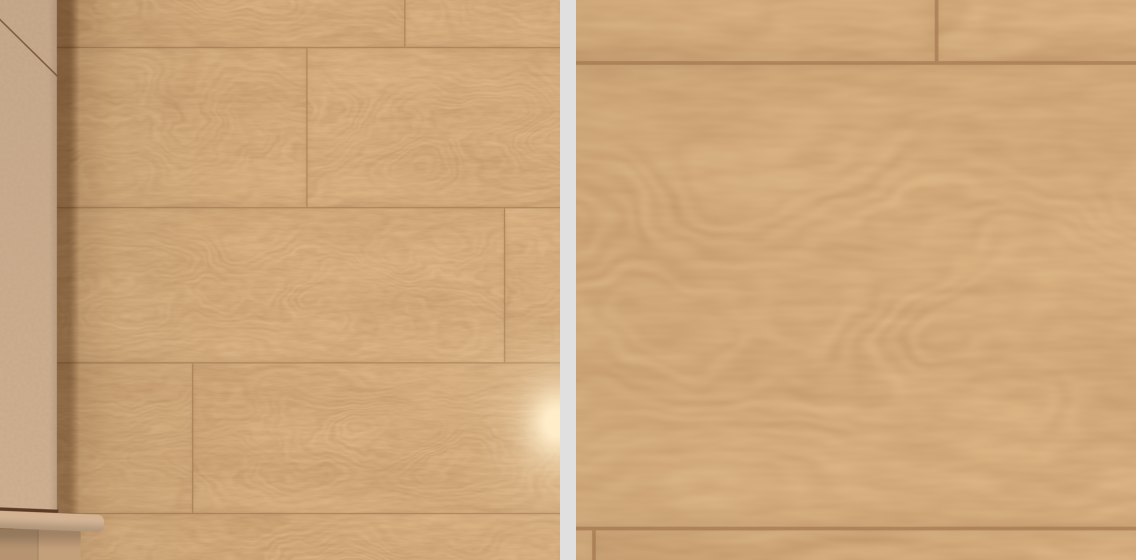
Left: the whole. Right: its middle third, enlarged.
A Shadertoy shader for this texture:

```glsl
// Pale oak plank floor with staggered joints, beside a beige cabinet and a warm light spot.

const vec3 OAK_LIGHT = vec3(0.865, 0.712, 0.525);
const vec3 OAK_DARK  = vec3(0.745, 0.575, 0.395);
const vec3 SEAM      = vec3(0.66, 0.48, 0.32);
const vec3 SHADOW    = vec3(0.65, 0.58, 0.51);
const vec3 GLOW      = vec3(1.0, 0.93, 0.79);
const vec3 CABINET   = vec3(0.79, 0.67, 0.55);
const vec3 GAP       = vec3(0.36, 0.23, 0.14);
const float PLANK_LENGTH = 1.25;

float hash(vec2 p) {
    vec3 q = fract(vec3(p.xyx) * 0.1031);
    q += dot(q, q.yzx + 33.33);
    return fract((q.x + q.y) * q.z);
}

float cornerSlope(vec2 cell, vec2 offset) {
    float angle = 6.2832 * hash(cell);
    return dot(vec2(cos(angle), sin(angle)), offset);
}

// Gradient noise, roughly -0.7 to 0.7
float gradientNoise(vec2 p) {
    vec2 i = floor(p), f = fract(p);
    vec2 u = f * f * f * (f * (f * 6.0 - 15.0) + 10.0);
    vec2 e = vec2(0.0, 1.0);
    return mix(mix(cornerSlope(i, f), cornerSlope(i + e.yx, f - e.yx), u.x),
               mix(cornerSlope(i + e, f - e), cornerSlope(i + e.yy, f - e.yy), u.x), u.y);
}

// Coverage of a shape from its signed distance
float fill(float d, float px) {
    return smoothstep(px, -px, d);
}

float line(float d, float halfWidth, float px) {
    return fill(abs(d) - halfWidth, px);
}

float roundBox(vec2 p, vec2 halfSize, float radius) {
    vec2 q = abs(p) - halfSize + radius;
    return length(max(q, 0.0)) + min(max(q.x, q.y), 0.0) - radius;
}

// Darkness of the wood; p.x runs along the plank, p.y across it from 0 to 1
float woodGrain(vec2 p, vec2 seed) {
    float middle = 1.0 - pow(2.0 * p.y - 1.0, 2.0);
    float warp = gradientNoise(p * vec2(4.0, 2.0) + seed)
               + 0.3 * gradientNoise(p * vec2(12.0, 5.0) + seed)
               + 0.06 * gradientNoise(p * vec2(45.0, 16.0) + seed);
    float height = p.y * 0.6 + (0.12 + 0.75 * middle) * warp;
    float rings = sin(height * 85.0) + 0.6 * sin(height * 37.0 + 1.0);
    float strength = 0.55 + 0.7 * gradientNoise(p * vec2(7.0, 5.0) + seed + 17.0);
    float fibre = gradientNoise(p * vec2(16.0, 34.0) + seed)
                + 0.7 * gradientNoise(p * vec2(50.0, 75.0) + seed);
    float clouds = gradientNoise(p * vec2(3.0, 4.0) + seed + 41.0);
    return 0.36 + 0.12 * rings * strength + 0.24 * fibre + 0.26 * clouds;
}

vec3 plankFloor(vec2 p, float px) {
    // Rows widen slightly toward the top
    float y = p.y - 0.083;
    float across = y * (3.77 - 0.198 * y);
    float row = floor(across);
    float v = across - row;

    // Staggered end joints, one offset per row
    float joints[5] = float[5](0.02, 0.344, 0.901, 0.548, 0.723);
    float along = (p.x - joints[clamp(int(row) + 1, 0, 4)]) / PLANK_LENGTH;
    vec2 plank = vec2(floor(along), row);
    float tone = hash(plank + 7.0) - 0.5;
    vec2 seed = vec2(hash(plank + 3.0), hash(plank + 19.0)) * 90.0;
    vec3 color = mix(OAK_LIGHT, OAK_DARK, woodGrain(vec2(p.x, v), seed) + 0.1 * tone);

    // Seams with a faint bevel
    float rowGap = min(v, 1.0 - v) / 3.65;
    float endGap = abs(fract(along + 0.5) - 0.5) * PLANK_LENGTH;
    float gap = min(rowGap, endGap);
    color *= 1.0 - 0.04 * exp(-gap * 160.0);
    return mix(color, SEAM, 0.75 * line(gap, 0.0011, px));
}

vec3 lightFloor(vec3 color, vec2 p) {
    color *= mix(0.95, 1.0, smoothstep(0.1, 0.55, p.x));
    // Contact shadow along the cabinet
    float contact = 1.0 - smoothstep(0.122, 0.152, p.x);
    contact = max(contact, 0.3 * (1.0 - smoothstep(0.1, 0.23, p.x)));
    color *= mix(vec3(1.0), SHADOW, contact * mix(0.75, 1.0, p.y));
    // Light spot with a wide halo
    float r = length((p - vec2(0.995, 0.245)) * vec2(1.0, 0.85));
    float glow = 0.85 * exp(-r * r * 330.0) + 0.25 * exp(-r * r * 60.0);
    return mix(color, GLOW, min(glow, 1.0));
}

vec3 addCabinet(vec3 color, vec2 p, float px) {
    // Tall panel with a slanted door seam
    vec3 panel = CABINET * mix(1.02, 0.97, p.y) * (1.0 + 0.02 * gradientNoise(p * 160.0));
    panel *= 1.0 - 0.08 * smoothstep(0.085, 0.102, p.x);
    panel = mix(panel, GAP, 0.75 * line((p.y - 0.965 + 0.985 * p.x) / 1.404, 0.0013, px));
    color = mix(color, panel, fill(max(p.x - 0.1016, 0.088 - p.y), px));

    // Foot below, shaded by the ledge
    vec3 foot = CABINET * vec3(0.97, 0.93, 0.87) * mix(1.0, 0.82, smoothstep(0.015, 0.05, p.y));
    foot *= 1.0 - 0.07 * fill(p.x - 0.068, px) - 0.12 * line(p.x - 0.068, 0.001, px);
    color = mix(color, foot, fill(max(p.x - 0.144, p.y - 0.055), px));

    // Dark gap and rounded ledge
    float top = p.y + 0.04 * p.x;
    color = mix(color, GAP, fill(max(abs(top - 0.0905) - 0.0035, p.x - 0.104), px));
    float ledge = roundBox(vec2(p.x, top) - vec2(-0.05, 0.0725), vec2(0.236, 0.0155), 0.012);
    vec3 ledgeColor = CABINET * mix(0.88, 1.05, smoothstep(0.056, 0.08, top));
    return mix(color, ledgeColor, fill(ledge, px));
}

void mainImage(out vec4 fragColor, in vec2 fragCoord) {
    vec2 p = fragCoord / iResolution.xy;
    float px = 0.8 / iResolution.y;
    vec3 color = lightFloor(plankFloor(p, px), p);
    fragColor = vec4(addCabinet(color, p, px), 1.0);
}
```
